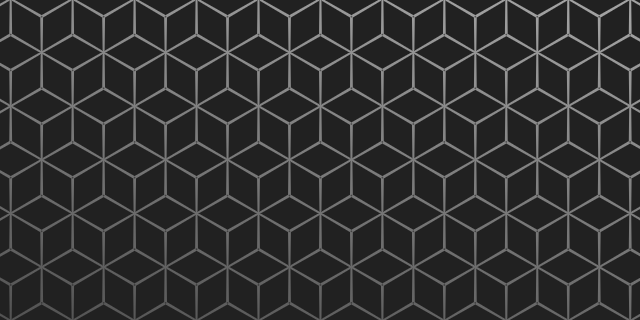
A WebGL 2 fragment shader for this pattern:

```glsl
#version 300 es
precision highp float;
// Rhombille (tumbling cube) line grid on charcoal, lit from the upper right.
// Space is split into hexagonal cells around a triangular lattice; each cell
// is folded onto one spoke, whose line widens from the hub to the tip.

#define PITCH 0.1936               // hub spacing, in canvas heights
#define ANCHOR vec2(0.1302, 0.836) // one hub, in canvas heights
#define HUB_HALF_WIDTH 0.016       // line half widths, in pitches
#define TIP_HALF_WIDTH 0.023
#define PINHOLE_RADIUS 0.013       // dark dot where three tips meet
#define PINHOLE_STRENGTH 0.6
#define GROUND vec3(0.129)
#define LINE_DARK vec3(0.32)
#define LINE_LIGHT vec3(0.635)

uniform vec2 u_resolution;
out vec4 fragColor;

const float SQRT3 = 1.7320508;
const float SPOKE_LENGTH = 1.0 / SQRT3;

// Offset from the nearest hub of a triangular lattice with unit spacing
vec2 hubOffset(vec2 p) {
  vec2 period = vec2(1.0, SQRT3);
  vec2 even = mod(p + 0.5 * period, period) - 0.5 * period;
  vec2 odd = mod(p, period) - 0.5 * period;
  return dot(even, even) < dot(odd, odd) ? even : odd;
}

// Coordinates along and across the nearest of six spokes
vec2 foldToSpoke(vec2 q) {
  vec2 mirror = vec2(0.5 * SQRT3, -0.5);
  q = abs(q);
  q -= 2.0 * min(dot(q, mirror), 0.0) * mirror;
  return vec2(dot(q, vec2(0.5 * SQRT3, 0.5)),
              abs(dot(q, vec2(-0.5, 0.5 * SQRT3))));
}

// Antialiased coverage of a signed distance
float coverage(float dist, float pixel) {
  return clamp(0.5 - dist / pixel, 0.0, 1.0);
}

void main() {
  vec2 uv = gl_FragCoord.xy / u_resolution;
  vec2 p = (gl_FragCoord.xy / u_resolution.y - ANCHOR) / PITCH;
  float pixel = 1.0 / (u_resolution.y * PITCH);

  // Tapered spokes
  vec2 spoke = foldToSpoke(hubOffset(p));
  float taper = clamp(spoke.x / SPOKE_LENGTH, 0.0, 1.0);
  float halfWidth = mix(HUB_HALF_WIDTH, TIP_HALF_WIDTH, taper);
  float ink = coverage(spoke.y - halfWidth, pixel);

  // Pinholes at the three-way joints
  float tipDistance = length(spoke - vec2(SPOKE_LENGTH, 0.0));
  ink *= 1.0 - PINHOLE_STRENGTH * coverage(tipDistance - PINHOLE_RADIUS, pixel);

  // Diagonal fade of the line colour
  float light = clamp(0.3 * uv.x + 0.75 * uv.y, 0.0, 1.0);
  vec3 lineColor = mix(LINE_DARK, LINE_LIGHT, light);

  fragColor = vec4(mix(GROUND, lineColor, ink), 1.0);
}
```
